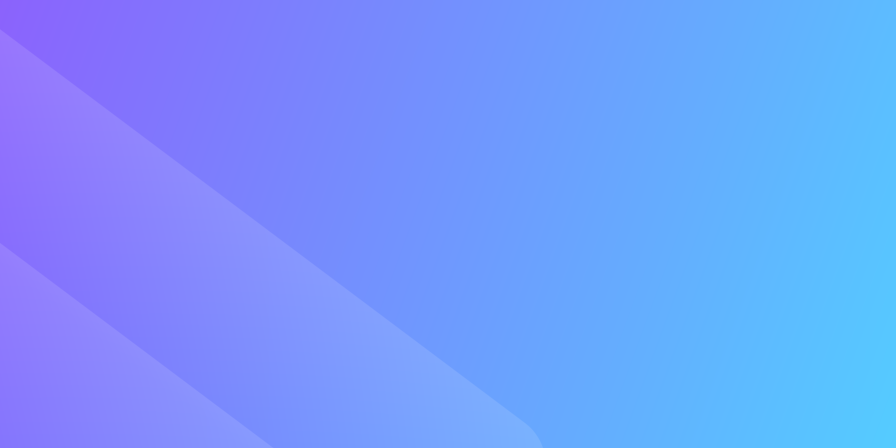
Reproduce this background procedurally as a WebGL 1 fragment shader.

```glsl
precision highp float;

uniform vec2 u_resolution;

const vec3 VIOLET = vec3(0.545, 0.385, 0.99);
const vec3 SKY = vec3(0.33, 0.80, 1.0);
const vec3 SHEEN = vec3(1.0);

const vec2 ALONG = vec2(0.8, -0.6);   // direction of the panel's long edge
const vec2 OUTWARD = vec2(0.6, 0.8);  // normal of that edge

// Position relative to a panel corner: x along the edge, y outward
vec2 toPanel(vec2 p, vec2 corner) {
    vec2 offset = p - corner;
    return vec2(dot(offset, ALONG), dot(offset, OUTWARD));
}

// Signed distance to a quarter plane with a rounded corner
float roundedCorner(vec2 q, float radius) {
    vec2 d = q + radius;
    return length(max(d, 0.0)) + min(max(d.x, d.y), 0.0) - radius;
}

// Panel opacity, strongest at the long edge and fading inward
float panelAlpha(vec2 q, float radius, float strength, float fade, float blur) {
    float cover = 1.0 - smoothstep(-blur, blur, roundedCorner(q, radius));
    return cover * strength * (1.0 - clamp(-q.y / fade, 0.0, 1.0));
}

// Diagonal blend from the top left to the bottom right
vec3 backdrop(vec2 uv, float tilt) {
    return mix(VIOLET, SKY, mix(uv.x, 1.0 - uv.y, tilt));
}

void main() {
    vec2 uv = gl_FragCoord.xy / u_resolution;
    vec2 p = uv * vec2(2.0, 1.0);
    float blur = 0.75 / u_resolution.y;

    vec3 color = backdrop(uv, 0.154);

    // Two stacked translucent panels
    for (int i = 0; i < 2; i++) {
        vec2 corner = vec2(1.265, -0.014 - 0.477 * float(i));
        vec2 q = toPanel(p, corner);
        color = mix(color, SHEEN, panelAlpha(q, 0.117, 0.12, 0.42, blur));
    }

    gl_FragColor = vec4(color, 1.0);
}
```
